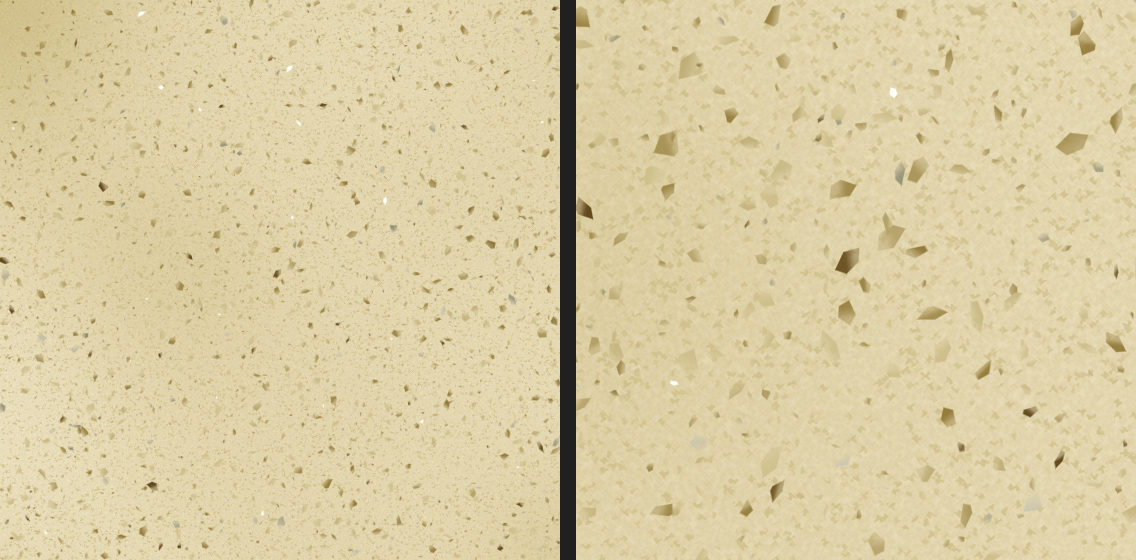
Left: the whole. Right: its middle third, enlarged.
Write a WebGL 2 fragment shader that draws this texture.

```glsl
#version 300 es
precision highp float;

uniform vec2 u_resolution;
out vec4 fragColor;

vec3 hash3(vec2 p) {
  vec3 q = fract(p.xyx * vec3(0.1031, 0.1030, 0.0973));
  q += dot(q, q.yxz + 33.33);
  return fract((q.xxy + q.yzz) * q.zyx);
}

// Broad, soft variation from layered sines, roughly -1 to 1
float drift(vec2 p) {
  float a = sin(p.x * 5.1 + 1.7 * sin(p.y * 3.7 + 0.6));
  float b = sin(p.y * 6.3 - 1.4 * sin(p.x * 4.9 + 2.1) + 1.0);
  float c = sin(dot(p, vec2(9.2, 7.4)) + 1.3 * sin(p.y * 8.1));
  return 0.4 * a + 0.4 * b + 0.2 * c;
}

// Soft round patch of light or shade
float patchAt(vec2 p, vec2 center, float radius) {
  vec2 q = (p - center) / radius;
  return exp(-dot(q, q));
}

// Convex five-sided splinter of about unit radius
float shard(vec2 p, vec3 seed) {
  float d = -2.0;
  for (int i = 0; i < 5; i++) {
    float k = float(i);
    float angle = 1.2566 * (k + 0.6 * fract(seed.x * 17.0 + k * 0.618));
    float reach = mix(0.6, 1.0, fract(seed.y * 31.0 + k * 0.37));
    d = max(d, dot(p, vec2(cos(angle), sin(angle))) - reach);
  }
  return d;
}

vec3 chipColor(float tone, float kind) {
  vec3 c = mix(vec3(0.81, 0.75, 0.55), vec3(0.56, 0.46, 0.20), smoothstep(0.3, 0.95, tone));
  c = mix(c, vec3(0.36, 0.26, 0.09), smoothstep(0.92, 0.98, tone));
  if (kind > 0.92) c = mix(vec3(0.80, 0.78, 0.68), vec3(0.55, 0.53, 0.43), tone);
  if (kind > 0.995) c = vec3(1.0, 1.0, 0.98);
  return c;
}

// Scatter of angular chips, one candidate in each cell
vec3 addChips(vec3 ground, vec2 p, float cells, float radius, float amount, float strength) {
  float pixel = 1.0 / u_resolution.y;
  vec2 home = floor(p * cells);
  for (int j = -1; j <= 1; j++) {
    for (int i = -1; i <= 1; i++) {
      vec2 cell = home + vec2(i, j);
      vec3 place = hash3(cell + cells);
      vec3 form = hash3(cell + cells * 2.0 + 41.0);
      vec3 look = hash3(cell + cells * 3.0 + 87.0);
      vec2 center = (cell + 0.5 + 0.8 * (place.xy - 0.5)) / cells;
      if (place.z > amount * (1.0 + 0.3 * drift(center * 2.3 + 4.0))) continue;

      float angle = 0.9 + 2.9 * (form.z - 0.5);
      vec2 axis = vec2(cos(angle), sin(angle));
      vec2 q = p - center;
      q = vec2(dot(q, axis), dot(q, vec2(-axis.y, axis.x)));
      float size = radius * mix(0.5, 1.0, look.z * look.z);
      float slim = mix(0.4, 0.9, form.x);
      q /= size * vec2(1.0, slim);
      float d = shard(q, form) * size * slim;

      // Each chip fades toward the ground on one side
      float fade = 0.6 * smoothstep(-0.5, 0.7, dot(q, sin(look.xy * 40.0)));
      float bright = step(0.995, look.y);
      float cover = smoothstep(0.8 * pixel, -0.8 * pixel, d);
      cover *= mix(strength * (1.0 - fade), 1.0, bright);
      ground = mix(ground, chipColor(look.x, look.y), cover);
    }
  }
  return ground;
}

// Tiny grains: x is distance to the nearest grain, y is its random weight
vec2 grains(vec2 p) {
  vec2 home = floor(p);
  vec2 best = vec2(9.0, 0.0);
  for (int j = -1; j <= 1; j++) {
    for (int i = -1; i <= 1; i++) {
      vec2 cell = home + vec2(i, j);
      vec3 h = hash3(cell + 13.0);
      float d = length((p - cell - h.xy) * vec2(1.0, 0.7 + 0.7 * h.z));
      if (d < best.x) best = vec2(d, h.z);
    }
  }
  return best;
}

void main() {
  vec2 p = gl_FragCoord.xy / u_resolution.y;

  // Cream ground under uneven light
  float light = 0.63 + 0.2 * drift(p);
  light += 0.35 * patchAt(p, vec2(0.02, 0.25), 0.25) + 0.25 * patchAt(p, vec2(0.8, 0.45), 0.3);
  light -= 1.2 * patchAt(p, vec2(0.0, 1.0), 0.22) + 0.45 * patchAt(p, vec2(0.3, 0.54), 0.2);
  light -= 0.5 * patchAt(p, vec2(1.0, 0.0), 0.15);

  // Fine mottling and sandy specks of ragged outline
  vec2 ragged = p + 0.0009 * sin(p.yx * 1370.0 + 2.0 * sin(p * 610.0));
  vec2 fine = grains(ragged * 290.0 + 70.0);
  vec2 sand = grains(ragged * 165.0);
  light += 0.75 * (fine.x - 0.45);
  vec3 color = mix(vec3(0.853, 0.798, 0.618), vec3(0.908, 0.862, 0.722), light);
  float speck = smoothstep(0.15, -0.15, sand.x - 0.42 * sand.y) * smoothstep(0.35, 0.9, sand.y);
  color = mix(color, vec3(0.79, 0.72, 0.49), 0.6 * speck);

  // Small pale fragments, then the larger chips
  color = addChips(color, p, 68.0, 0.0042, 0.42, 0.75);
  color = addChips(color, p, 34.0, 0.0102, 0.62, 0.95);

  fragColor = vec4(color, 1.0);
}
```
